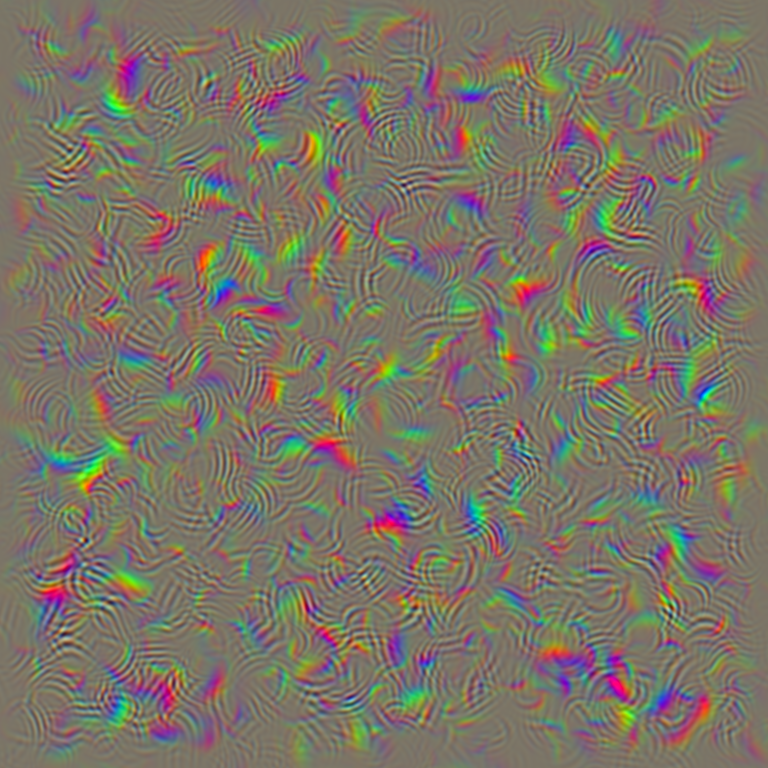
Write a WebGL 1 fragment shader that draws this texture.

```glsl
precision highp float;

// Iridescent noise: a grey-brown field covered in small coloured flecks and fine ripples.
// Each layer sums one bent Gabor splat per grid cell; shifting the wave phase
// between red, green and blue gives every fleck complementary fringes.

uniform vec2 u_resolution;

const float TAU = 6.28318;
const vec3 BASE_COLOR = vec3(0.483, 0.457, 0.401);
const vec3 CHANNEL_GAIN = vec3(0.95, 1.05, 0.9);

float hash(vec2 p, float seed) {
  return fract(sin(dot(p, vec2(127.1, 311.7)) + seed * 74.7) * 43758.5453);
}

float valueNoise(vec2 p, float seed) {
  vec2 cell = floor(p);
  vec2 f = fract(p);
  f = f * f * (3.0 - 2.0 * f);
  float low = mix(hash(cell, seed), hash(cell + vec2(1.0, 0.0), seed), f.x);
  float high = mix(hash(cell + vec2(0.0, 1.0), seed), hash(cell + vec2(1.0, 1.0), seed), f.x);
  return mix(low, high, f.y);
}

// One splat: a bent Gaussian with a wave across it, phased per channel.
vec3 gaborSplat(vec2 d, float angle, float bend, vec2 size, float waveNumber, vec3 phase) {
  float c = cos(angle);
  float s = sin(angle);
  vec2 q = vec2(c * d.x + s * d.y, c * d.y - s * d.x);
  q.y += bend * q.x * q.x;
  vec2 r = q / size;
  return exp(-0.5 * dot(r, r)) * cos(waveNumber * q.y + phase);
}

// Sum of the splats around uv; rarity makes strong splats less frequent.
vec3 splatLayer(vec2 uv, float cells, vec2 size, float waveNumber,
                float hueSpread, float rarity, float seed) {
  vec2 p = uv * cells;
  vec2 home = floor(p);
  vec3 sum = vec3(0.0);
  for (int j = -1; j <= 1; j++) {
    for (int i = -1; i <= 1; i++) {
      vec2 cell = home + vec2(float(i), float(j));
      vec2 center = cell + vec2(hash(cell, seed), hash(cell, seed + 1.0));
      float angle = TAU * valueNoise(cell * 0.3, seed + 2.0)
                  + 2.0 * (hash(cell, seed + 3.0) - 0.5);
      float bend = 1.6 * (hash(cell, seed + 4.0) - 0.5);
      float strength = pow(hash(cell, seed + 5.0), rarity);
      float wave = waveNumber * mix(0.75, 1.25, hash(cell, seed + 6.0));
      vec3 phase = TAU * hash(cell, seed + 7.0) + hueSpread * vec3(0.0, 2.094, 4.189);
      sum += strength * gaborSplat(p - center, angle, bend, size, wave, phase);
    }
  }
  return sum;
}

// Calm margin along the four sides.
float borderFade(vec2 uv) {
  vec2 inset = min(uv, 1.0 - uv);
  return mix(0.15, 1.0, smoothstep(0.0, 0.085, min(inset.x, inset.y)));
}

void main() {
  vec2 uv = gl_FragCoord.xy / u_resolution;

  // Coloured flecks, large and small
  vec3 flecks = 0.58 * splatLayer(uv, 23.0, vec2(0.34, 0.20), 4.5, 1.0, 3.0, 1.0);
  flecks += 0.34 * splatLayer(uv, 41.0, vec2(0.38, 0.20), 5.5, 1.0, 2.5, 13.0);

  // Fine ripples, mostly grey, in patches of uneven strength
  vec3 ripples = 0.17 * splatLayer(uv, 24.0, vec2(0.38, 0.30), 25.0, 0.3, 1.0, 29.0);
  ripples += 0.15 * splatLayer(uv, 37.0, vec2(0.40, 0.30), 15.0, 0.45, 1.2, 43.0);
  ripples *= mix(0.55, 1.35, valueNoise(uv * 9.0, 57.0));

  vec3 color = BASE_COLOR + borderFade(uv) * CHANNEL_GAIN * (flecks + ripples);
  gl_FragColor = vec4(clamp(color, 0.0, 1.0), 1.0);
}
```
